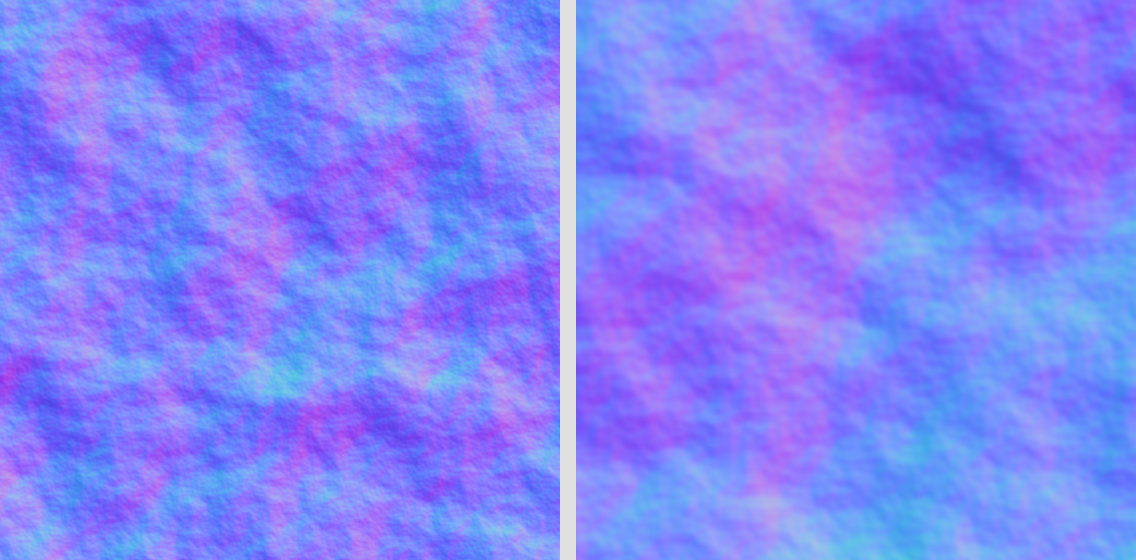
Left: the whole. Right: its middle third, enlarged.
Reproduce this texture map procedurally as a WebGL 2 fragment shader.

```glsl
#version 300 es
precision highp float;
// Tangent-space normal map of a soft, cloudy rough surface.
// The slope of a fractal gradient-noise height field is summed analytically,
// octave by octave, then packed into colour as a unit normal.

#define BASE_CELLS 4.4    // noise cells across the canvas in the first octave
#define OCTAVES 6
#define SLOPE_GAIN 0.79   // slope kept from one octave to the next
#define RELIEF_X 0.192    // steepness along x
#define RELIEF_Y 0.197    // steepness along y

uniform vec2 u_resolution;
out vec4 fragColor;

// Integer hash of a lattice point, from 0 to 1.
float hash(ivec2 cell) {
    uvec2 q = uvec2(cell) * uvec2(1597334u, 3812015u);
    uint h = (q.x ^ q.y) * 747796u + 2891336u;
    h = (h ^ (h >> 15)) * 2246822u;
    h = (h ^ (h >> 13)) * 3266489u;
    return float((h ^ (h >> 16)) & 0xFFFFFFu) / 16777216.0;
}

vec2 latticeGradient(ivec2 cell) {
    float angle = 6.28319 * hash(cell);
    return vec2(cos(angle), sin(angle));
}

// Analytic derivative of gradient noise with quintic interpolation.
vec2 noiseSlope(vec2 p) {
    ivec2 cell = ivec2(floor(p));
    vec2 f = fract(p);
    vec2 u = f * f * f * (f * (f * 6.0 - 15.0) + 10.0);
    vec2 du = 30.0 * f * f * (f * (f - 2.0) + 1.0);

    vec2 ga = latticeGradient(cell);
    vec2 gb = latticeGradient(cell + ivec2(1, 0));
    vec2 gc = latticeGradient(cell + ivec2(0, 1));
    vec2 gd = latticeGradient(cell + ivec2(1, 1));
    float va = dot(ga, f);
    float vb = dot(gb, f - vec2(1.0, 0.0));
    float vc = dot(gc, f - vec2(0.0, 1.0));
    float vd = dot(gd, f - vec2(1.0));

    vec2 blended = mix(mix(ga, gb, u.x), mix(gc, gd, u.x), u.y);
    return blended + du * (u.yx * (va - vb - vc + vd) + vec2(vb, vc) - va);
}

// Slope of the whole height field.
vec2 surfaceSlope(vec2 p) {
    vec2 q = p * BASE_CELLS;
    vec2 slope = vec2(0.0);
    float weight = 1.0;
    for (int i = 0; i < OCTAVES; i++) {
        slope += weight * noiseSlope(q);
        weight *= SLOPE_GAIN;
        q = q * 2.0 + vec2(17.31, 41.73);
    }
    return slope;
}

void main() {
    vec2 p = gl_FragCoord.xy / min(u_resolution.x, u_resolution.y);
    vec2 slope = vec2(RELIEF_X, RELIEF_Y) * surfaceSlope(p + vec2(3.7, 8.2));

    // Red points to the right, green up the canvas.
    vec3 normal = normalize(vec3(-slope, 1.0));
    fragColor = vec4(0.5 + 0.5 * normal, 1.0);
}
```
